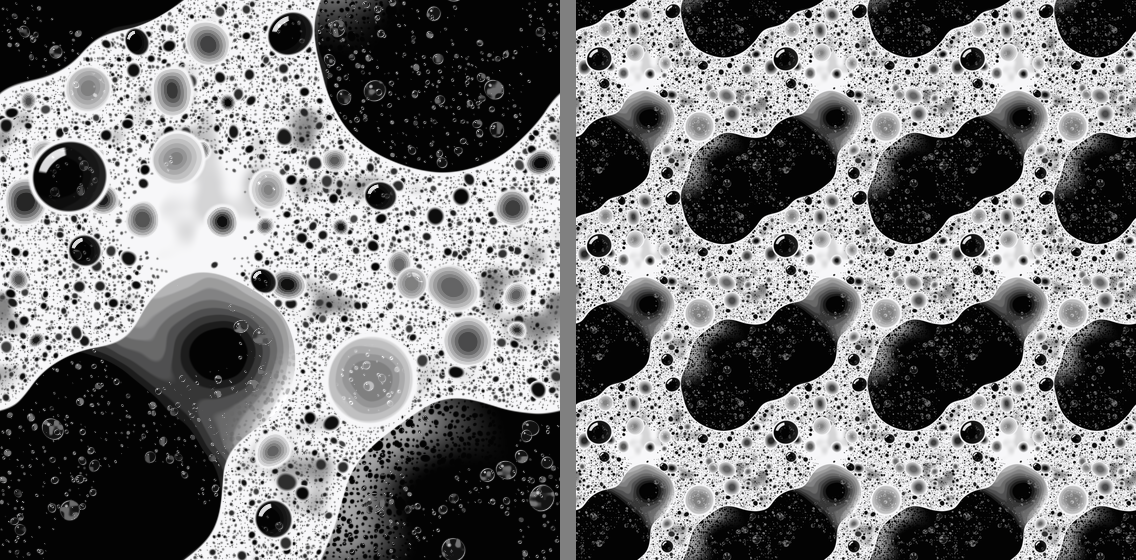
Left: one tile. Right: repeated 3 by 3.
Reproduce this texture procedurally as a WebGL 2 fragment shader.

```glsl
#version 300 es
precision highp float;
// Black liquid under white foam: voids are smoothly joined discs with a warped rim,
// the foam is punched by layers of wrapped cell bubbles from pinpricks to glossy domes,
// and loose ring-shaped droplets float in the dark. Everything repeats over the unit square.
uniform vec2 u_resolution;
out vec4 fragColor;

struct Bubble { vec2 at; vec2 centre; float radius; float dist; float id; };

float hash(vec2 c, float seed) {
  return fract(sin(dot(c, vec2(12.9898, 78.233)) + seed * 3.71) * 43758.5453);
}

// Value noise that wraps after n cells
float noise(vec2 p, float n) {
  vec2 f = fract(p * n), a = mod(floor(p * n), n), b = mod(a + 1.0, n);
  f = f * f * (3.0 - 2.0 * f);
  return mix(mix(hash(a, n), hash(vec2(b.x, a.y), n), f.x),
             mix(hash(vec2(a.x, b.y), n), hash(b, n), f.x), f.y);
}

float torus(vec2 p, vec2 c) { return length(fract(p - c + 0.5) - 0.5); }

float inside(float d, float soft) { return 1.0 - smoothstep(-soft, soft, d); }

// Calm foam without pores
float calm(vec2 p) { return 1.0 - smoothstep(0.08, 0.22, torus(p, vec2(0.35, 0.61))); }

// Tonal terraces with softened risers
float terraces(float x, float n) {
  x = clamp(x, 0.0, 1.0) * n;
  return (floor(x) + smoothstep(0.7, 1.0, fract(x))) / n;
}

// Signed distance to the dark liquid, negative within it
float voidDist(vec2 p) {
  const vec3 discs[6] = vec3[6](vec3(0.785, 0.91, 0.22), vec3(0.84, 0.07, 0.22),
    vec3(0.2, 0.16, 0.21), vec3(0.38, 0.36, 0.15), vec3(0.04, 0.98, 0.13), vec3(0.0, 0.13, 0.13));
  p += 0.035 * (vec2(noise(p, 7.0), noise(p + 0.37, 7.0)) - 0.5);
  float d = 1.0;
  for (int i = 0; i < 6; i++) {
    float e = torus(p, discs[i].xy) - discs[i].z;
    float h = max(0.06 - abs(d - e), 0.0) / 0.06;
    d = min(d, e) - h * h * 0.015;
  }
  return d;
}

// Nearest bubble of an n by n wrapped grid; size is the largest radius in cells
Bubble bubbles(vec2 p, float n, float fill, float size) {
  Bubble best = Bubble(vec2(9.0), vec2(0.0), 0.01, 1.0, 0.0);
  for (int k = 0; k < 9; k++) {
    vec2 cell = floor(p * n) + vec2(k % 3, k / 3) - 1.0;
    vec2 key = mod(cell, n);
    if (hash(key, n + 1.0) > fill) continue;
    float id = hash(key, n + 2.0), turn = 6.283 * hash(key, n + 3.0);
    vec2 centre = cell + 0.5 + 0.6 * (vec2(hash(key, n + 4.0), hash(key, n + 5.0)) - 0.5);
    float radius = size * mix(0.3, 1.0, id * id);
    vec2 q = (p * n - centre) / radius, axis = vec2(cos(turn), sin(turn));
    q += axis * dot(q, axis) * 0.22 * fract(id * 17.0);
    float d = (length(q) - 1.0) * radius / n;
    if (d < best.dist) best = Bubble(q, centre / n, radius / n, d, id);
  }
  return best;
}

// Thin bright rings in loose clusters, lit from two sides
float droplets(vec2 p, float px) {
  float light = 0.0;
  for (int i = 0; i < 4; i++) {
    Bubble b = bubbles(p, floor(14.0 * pow(1.8, float(i))), 0.4, 0.36);
    float gate = step(b.radius * 1.1, abs(voidDist(b.centre))) * step(0.38, noise(b.centre, 8.0));
    float lit = abs(dot(normalize(b.at + 0.001), vec2(-0.6, 0.8)));
    float ring = inside(abs(b.dist + 0.0015) - 0.0008, px) * (0.3 + 0.6 * lit * lit);
    float glint = inside(length(b.at - vec2(-0.35, 0.4)) - 0.16, 0.12) * 0.8;
    float film = inside(b.dist, px) * (0.08 + 0.4 * smoothstep(0.45, 0.8, noise(p, 110.0)));
    light = max(light, gate * (0.45 + 0.55 * b.id) * max(ring, max(glint, film)));
  }
  return light;
}

void main() {
  vec2 p = gl_FragCoord.xy / u_resolution;
  float px = 1.0 / u_resolution.y;
  float d = voidDist(p), drops = droplets(p, px);
  float cloud = 0.6 * noise(p, 9.0) + 0.4 * noise(p, 24.0);
  vec2 wavy = p + 0.005 * (vec2(noise(p, 31.0), noise(p + 0.41, 31.0)) - 0.5);

  // Foam body and its pores, finest first
  float body = 0.97 - 0.45 * smoothstep(0.6, 0.85, cloud) * smoothstep(0.01, 0.05, d) * (1.0 - 0.7 * calm(p));
  float foam = body;
  for (int i = 0; i < 5; i++) {
    Bubble b = bubbles(wavy, floor(150.0 * pow(0.6, float(i))), 0.72 - 0.07 * float(i), 0.32);
    float gate = step(b.radius * 1.1 + 0.003, voidDist(b.centre)) * step(calm(b.centre), b.id);
    foam = mix(foam, body, gate * inside(b.dist - 0.3 * b.radius, px));
    float shade = fract(b.id * 41.0);
    float dark = i < 2 ? 0.5 - 0.2 * float(i) : 0.02 + 0.25 * shade * shade;
    foam = mix(foam, dark, gate * inside(b.dist, px + 0.12 * b.radius));
  }

  // Sunken bubbles with terraced grey halos
  Bubble h = bubbles(wavy, 9.0, 0.6, 0.42);
  float gate = step(h.radius * 1.1, voidDist(h.centre));
  float bowl = length(h.at) + 0.35 * (cloud - 0.5);
  foam = mix(foam, 0.97, gate * inside(h.dist - 0.1 * h.radius, 0.004));
  float core = 0.03 + 0.4 * fract(h.id * 23.0);
  foam = mix(foam, mix(core, 0.94, terraces(bowl * 1.3 - 0.35, 5.0)), gate * inside(h.dist, 2.0 * px));

  // Large domes, shrunk to fit the foam: glossy black or milky
  Bubble g = bubbles(p, 5.0, 0.9, 0.45);
  float size = min(g.radius, voidDist(g.centre) * 0.85);
  gate = step(0.022, size);
  size = max(size, 0.022);
  vec2 at = g.at * g.radius / size;
  float r = length(at), rim = (r - 1.0) * size;
  float milky = step(0.7, fract(g.id * 57.0) + 0.6 * calm(g.centre));
  float window = inside(r - 0.86, 0.03) * (1.0 - inside(length(at - vec2(0.16, -0.2)) - 0.86, 0.03));
  window *= smoothstep(0.78, 0.86, dot(at / max(r, 0.1), vec2(-0.7, 0.71)));
  float glossy = 0.01 + 0.16 * terraces(r * 0.8 + 0.4 * at.x - 0.4 + 0.3 * cloud, 4.0) + 0.85 * window;
  float milk = mix(0.5, 0.92, terraces(r * 1.1 - 0.25 + 0.5 * (cloud - 0.5), 5.0));
  float dome = mix(glossy, milk, milky) + drops * inside(r - 0.75, 0.1) * 0.6;
  foam = mix(foam, 0.97, gate * inside(rim - 0.12 * size, 0.003));
  foam = mix(foam, dome, gate * inside(rim, 1.5 * px));

  // Liquid: grey shelf, lacy fringe and droplets
  float depth = max(-d, 0.0);
  float shelf = 1.0 - smoothstep(0.14, 0.32, torus(p, vec2(0.44, 0.42)));
  float liquid = 0.01 + 0.7 * (1.0 - terraces(depth / 0.1 + 1.0 - shelf + 0.3 * (cloud - 0.5), 7.0));
  float lace = min(bubbles(wavy, 90.0, 1.0, 0.5).dist, bubbles(wavy, 36.0, 0.4, 0.4).dist);
  float fringe = 1.0 - smoothstep(0.1, 0.27, torus(p, vec2(0.65, 0.16)));
  fringe *= 1.0 - smoothstep(0.01, 0.12, depth);
  liquid = max(liquid + 0.65 * fringe * (1.0 - inside(lace, px)), drops);

  float tone = mix(foam, liquid, inside(d, px));
  fragColor = vec4(vec3(tone) + vec3(0.0, 0.0, 0.006) * tone, 1.0);
}
```
